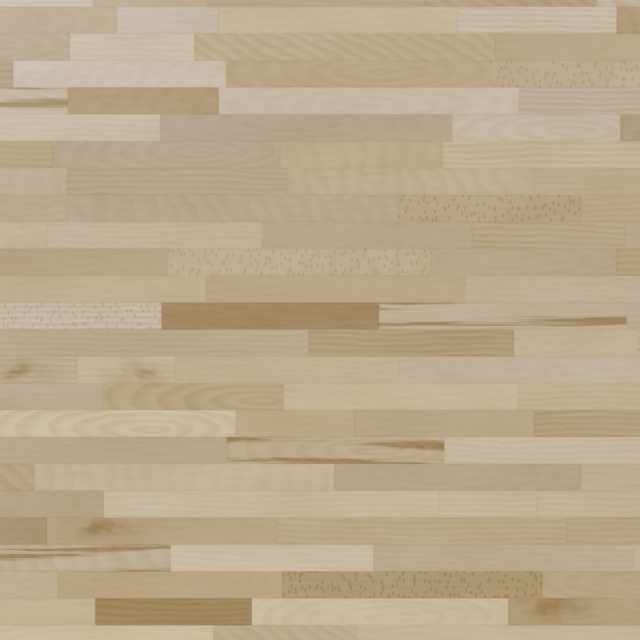
This texture is drawn by a Shadertoy shader. Its source:

```glsl
// A pale butcher-block wood surface of long, thin, horizontal glued staves.

#define ROWS 23.8          // staves over the canvas height
#define STAVE_LENGTH 0.34  // mean length in canvas widths
#define BASE_TONE 0.645    // 0 is dark wood, 1 is pale wood
#define TONE_SPREAD 0.46
#define RING_DEPTH 0.15
#define PORE_DEPTH 0.035
#define SEAM_DEPTH 0.07
#define DARK_WOOD vec3(0.59, 0.48, 0.32)
#define MID_WOOD vec3(0.735, 0.655, 0.545)
#define PALE_WOOD vec3(0.825, 0.770, 0.695)

float hash(vec2 p) {
    vec3 q = fract(p.xyx * vec3(0.1031, 0.1030, 0.0973));
    q += dot(q, q.yzx + 33.33);
    return fract((q.x + q.y) * q.z);
}

// Layered, bent sines, roughly -1 to 1
float waves(vec2 p) {
    float sum = 0.0, gain = 0.5;
    for (int i = 0; i < 5; i++) {
        sum += gain * sin(p.x + 1.4 * sin(p.y));
        p = mat2(1.5, 1.1, -1.1, 1.5) * p + 1.7;
        gain *= 0.62;
    }
    return sum;
}

// Distance to the nearest scattered point
float cellular(vec2 p) {
    vec2 cell = floor(p);
    float nearest = 2.0;
    for (int j = -1; j <= 1; j++)
    for (int i = -1; i <= 1; i++) {
        vec2 c = cell + vec2(i, j);
        vec2 point = c + vec2(hash(c), hash(c + 71.3));
        nearest = min(nearest, length(p - point));
    }
    return nearest;
}

// End joint number n of a row, in stave lengths
float joint(float n, float row) {
    return n + 0.75 * hash(vec2(n + 50.0, row + 9.0));
}

// Growth rings: slow darkening, then a quick return to pale
float rings(float field) {
    float f = fract(field);
    return smoothstep(0.1, 0.75, f) * (1.0 - smoothstep(0.8, 1.0, f)) - 0.4;
}

vec3 wood(vec2 uv) {
    // Find the stave and its local position, in row heights
    float y = uv.y * ROWS + 0.45;
    float row = floor(y);
    float x = uv.x / STAVE_LENGTH + 5.0 * hash(vec2(row, 3.0)) + 4.0;
    float n = floor(x);
    n -= step(x, joint(n, row));
    float start = joint(n, row), end = joint(n + 1.0, row);
    float unit = STAVE_LENGTH * ROWS;
    vec2 p = vec2((x - 0.5 * (start + end)) * unit, y - row - 0.5);
    vec2 id = vec2(n + 20.0, row + 13.0);
    float kind = hash(id + 5.1), shade = hash(id + 17.7);
    float figure = hash(id + 31.9), rare = hash(id + 47.3);
    vec2 shift = 40.0 * vec2(figure, shade);

    // Base tone with soft cloudy drift
    float tone = BASE_TONE + TONE_SPREAD * (shade - 0.5);
    tone -= 0.24 * step(0.87, hash(id + 63.1));
    tone += 0.045 * waves(p * vec2(0.5, 1.6) + shift);

    // Straight, arched or slanted ring figure
    float bend = waves(p * vec2(0.45, 0.9) + shift.yx);
    float straight = p.y * 4.5 + 0.05 * p.x + 0.5 * bend;
    vec2 heart = vec2(p.x - 6.0 * (figure - 0.5), p.y + 0.5 * (shade - 0.5));
    float arched = 3.6 * length(heart * vec2(0.28, 1.3)) + 0.45 * bend;
    float slanted = p.x * 1.3 + p.y * mix(-3.0, 3.0, figure) + 0.6 * bend;
    float field = kind < 0.5 ? straight : kind < 0.75 ? arched : slanted;
    float strength = mix(0.12, 1.0, figure * figure);
    tone -= RING_DEPTH * strength * rings(field);

    // Fine pores drawn out along the stave
    tone += PORE_DEPTH * waves(p * vec2(1.6, 19.0) + shift);
    tone += 0.5 * PORE_DEPTH * waves(p * vec2(11.0, 27.0) + shift.yx);

    // Rare staves: dark streaks, brown flecks or a knot
    if (rare < 0.05) {
        float streak = waves(vec2(p.y * 8.0 + 0.3 * bend, p.x * 0.2) + shift);
        tone -= 0.5 * smoothstep(0.05, 0.75, streak);
    } else if (rare < 0.11) {
        float fleck = cellular(p * vec2(5.0, 2.6) + shift);
        tone += 0.08 - 0.22 * (1.0 - smoothstep(0.08, 0.32, fleck));
    } else if (rare < 0.17) {
        float knot = exp(-dot(heart * vec2(0.9, 2.2), heart * vec2(0.9, 2.2)));
        tone -= knot * (0.28 + 0.18 * waves(p * 4.0 + shift));
    }

    // Thin glue lines
    float sideGap = 0.5 - abs(p.y);
    float endGap = 0.5 * (end - start) * unit - abs(p.x);
    tone -= SEAM_DEPTH * (1.0 - smoothstep(0.0, 0.07, min(sideGap, endGap)));

    // Tone to colour, with warmer or greyer staves
    tone = clamp(tone, 0.0, 1.0);
    vec3 colour = mix(DARK_WOOD, MID_WOOD, smoothstep(0.0, 1.0, tone / 0.6) * 0.4 + min(tone / 0.6, 1.0) * 0.6);
    colour = mix(colour, PALE_WOOD, max(tone - 0.6, 0.0) / 0.4);
    float warmth = hash(id + 83.7) - 0.5 + 0.5 * (0.5 - uv.y);
    return colour + warmth * vec3(0.006, 0.0, -0.035);
}

void mainImage(out vec4 fragColor, in vec2 fragCoord) {
    // Average a 3 by 3 grid for soft edges
    vec3 colour = vec3(0.0);
    for (int k = 0; k < 9; k++) {
        vec2 offset = (vec2(k % 3, k / 3) - 1.0) * 0.4;
        colour += wood((fragCoord + offset) / iResolution.xy) / 9.0;
    }
    // Cool sheen in the upper left corner
    vec2 uv = fragCoord / iResolution.xy;
    float sheen = exp(-5.0 * length(uv - vec2(0.0, 1.0)));
    fragColor = vec4(colour + sheen * vec3(0.02, 0.03, 0.06), 1.0);
}
```
